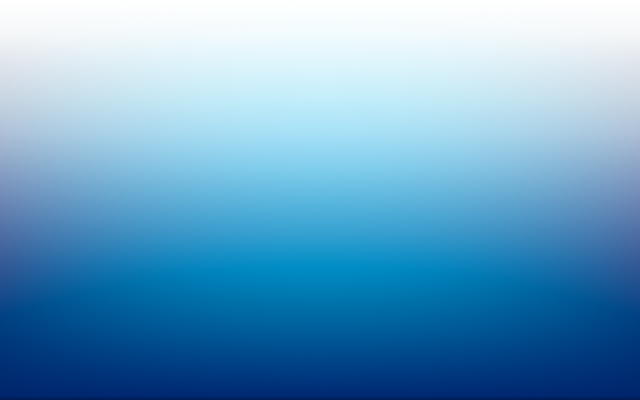
Reproduce this background procedurally as a WebGL 2 fragment shader.

```glsl
#version 300 es
precision highp float;
// Deep water backdrop: white surface light sinking through cyan to navy.
// Two vertical colour ramps, a vivid one for the centre and a greyer one
// for the sides, are blended by distance from the middle of the canvas.

uniform vec2 u_resolution;
out vec4 fragColor;

// Ramps run from top to bottom; negative red lets the blend fade to pure blue.
vec3 centreRamp(float depth) {
    vec3 stops[13] = vec3[13](
        vec3(1.00, 1.00, 1.00), vec3(0.95, 0.985, 0.995), vec3(0.86, 0.96, 0.99),
        vec3(0.76, 0.93, 0.98), vec3(0.65, 0.88, 0.965), vec3(0.51, 0.81, 0.93),
        vec3(0.36, 0.72, 0.87), vec3(0.21, 0.63, 0.82), vec3(0.00, 0.555, 0.775),
        vec3(-0.16, 0.46, 0.68), vec3(-0.30, 0.36, 0.60), vec3(-0.40, 0.25, 0.52),
        vec3(-0.50, 0.15, 0.44));
    float t = clamp(depth, 0.0, 0.9999) * 12.0;
    int i = int(t);
    return mix(stops[i], stops[i + 1], fract(t));
}

vec3 sideRamp(float depth) {
    vec3 stops[13] = vec3[13](
        vec3(1.00, 1.00, 1.00), vec3(0.96, 0.965, 0.97), vec3(0.87, 0.89, 0.92),
        vec3(0.78, 0.83, 0.88), vec3(0.68, 0.75, 0.84), vec3(0.55, 0.64, 0.77),
        vec3(0.43, 0.53, 0.71), vec3(0.31, 0.43, 0.64), vec3(0.20, 0.34, 0.58),
        vec3(0.08, 0.28, 0.53), vec3(-0.08, 0.23, 0.49), vec3(-0.20, 0.18, 0.45),
        vec3(-0.30, 0.14, 0.42));
    float t = clamp(depth, 0.0, 0.9999) * 12.0;
    int i = int(t);
    return mix(stops[i], stops[i + 1], fract(t));
}

float hash(vec2 p) {
    return fract(sin(dot(p, vec2(127.1, 311.7))) * 43758.5453);
}

void main() {
    vec2 uv = gl_FragCoord.xy / u_resolution;
    float depth = 1.0 - uv.y;

    // Greyer colour gathers towards the left and right edges.
    float side = pow(abs(uv.x * 2.0 - 1.0), 2.0);
    vec3 colour = max(mix(centreRamp(depth), sideRamp(depth), side), 0.0);

    // Thin dark seam along the floor.
    colour *= mix(0.78, 1.0, smoothstep(0.002, 0.010, uv.y));

    // Faint dither against banding.
    colour += (hash(gl_FragCoord.xy) - 0.5) / 255.0;
    fragColor = vec4(clamp(colour, 0.0, 1.0), 1.0);
}
```
